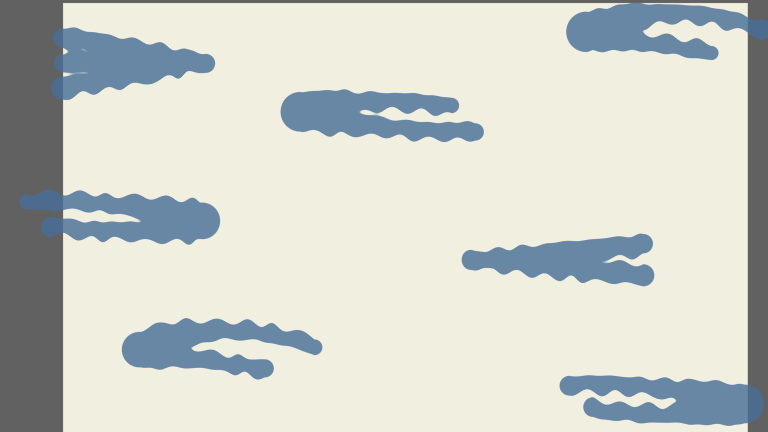
Write a Shadertoy shader that draws this pattern.

```glsl
// Flat blue cloud bands drifting over a cream sheet on a grey ground.
// Each cloud is a smooth union of tapered, wavy arms sharing one root;
// two gently arced columns of three plus one middle cloud fill the sheet.

const vec3 GROUND = vec3(0.38);
const vec3 PAPER = vec3(0.945, 0.938, 0.878);
const vec3 CLOUD = vec3(0.283, 0.432, 0.594);
const float CLOUD_OPACITY = 0.81;

float hash(float n) {
    return fract(sin(n * 127.1) * 43758.55);
}

float noise(float x) {
    float cell = floor(x);
    float f = x - cell;
    return mix(hash(cell), hash(cell + 1.0), f * f * (3.0 - 2.0 * f));
}

// Uneven ripple in -1..1 for the cloud outlines
float ripple(float x, float seed) {
    float phase = 6.2832 * hash(seed) + 2.5 * noise(x * 14.0 + seed * 7.0);
    return sin(x * 95.0 + phase) * (0.5 + 0.5 * noise(x * 19.0 + seed * 3.0));
}

float smoothMin(float a, float b, float k) {
    float h = max(k - abs(a - b), 0.0) / k;
    return min(a, b) - 0.25 * h * h * k;
}

// Bowed arm: span = start and end x, rise = end height, radii = root and tip
float arm(vec2 p, vec2 span, float rise, float bow, vec2 radii, float seed) {
    float x = clamp(p.x, span.x, span.y);
    float t = (x - span.x) / (span.y - span.x);
    float centre = rise * t + bow * 4.0 * t * (1.0 - t);
    centre += 0.0045 * ripple(x, seed);
    float radius = mix(radii.x, radii.y, smoothstep(0.0, 0.55, t));
    radius += 0.0045 * ripple(x, seed + 5.3);
    return length(p - vec2(x, centre)) - radius;
}

// Round-headed cloud with a long upper and a short lower arm; arch bends it
float headCloud(vec2 p, float arch, float seed) {
    p.y += 0.014 * (1.0 - arch);
    vec2 radii = vec2(0.042, 0.020);
    float reach = mix(0.155, 0.095, arch);
    float upper = arm(p, vec2(-0.195, 0.21), mix(0.046, 0.004, arch),
                      mix(0.015, 0.039, arch), radii, seed);
    float lower = arm(p, vec2(-0.195, reach), mix(-0.010, -0.048, arch),
                      mix(-0.017, -0.002, arch), radii, seed + 1.7);
    return smoothMin(upper, lower, 0.009);
}

// Thin-tailed cloud that widens and then splits into several fingers
float tailCloud(vec2 p, int fingers, float halfLength, float spread, float seed) {
    vec2 span = vec2(0.02 - halfLength, halfLength - 0.025);
    float d = 1.0;
    for (int i = 0; i < fingers; i++) {
        float side = 2.0 * float(i) / float(fingers - 1) - 1.0;
        float finger = arm(p, span, side * spread, 0.0,
                           vec2(0.018, 0.024), seed + 1.7 * float(i));
        d = smoothMin(d, finger, 0.009);
    }
    return d;
}

// Arc through three rows: base point, lean per row and bend at both ends
vec2 columnPoint(float row, vec2 base, vec2 lean, vec2 bend) {
    return base + lean * row + bend * row * row;
}

float cloudField(vec2 p) {
    // Middle cloud, hanging with its long arm below
    float d = headCloud((p - vec2(0.89, 0.729)) * vec2(1.0, -1.0), 0.0, 2.0);

    for (int side = 0; side < 2; side++) {
        for (int row = 0; row < 3; row++) {
            float s = float(side);
            vec2 centre = columnPoint(float(row) - 1.0,
                mix(vec2(0.273, 0.502), vec2(1.292, 0.398), s),
                mix(vec2(0.105, -0.331), vec2(-0.012, -0.425), s),
                mix(vec2(0.140, 0.023), vec2(0.248, 0.105), s));
            bool facesRight = (side == 1) != (row == 2);
            vec2 q = p - centre;
            q.x *= facesRight ? 1.0 : -1.0;
            float seed = 11.0 * s + 4.0 * float(row) + 3.0;

            float cloud;
            if (side == row) {
                cloud = tailCloud(q, 3 - side, mix(0.188, 0.222, s),
                                  mix(0.058, 0.034, s), seed);
            } else {
                cloud = headCloud(q, facesRight ? 1.0 : 0.0, seed);
            }
            d = min(d, cloud);
        }
    }
    return d;
}

// Sheet that runs off the lower edge of the canvas
float paperField(vec2 p) {
    return max(abs(p.x - 0.9385) - 0.7925, p.y - 0.993);
}

float coverage(float d, float pixel) {
    return 1.0 - smoothstep(-0.7 * pixel, 0.7 * pixel, d);
}

void mainImage(out vec4 fragColor, in vec2 fragCoord) {
    float pixel = 1.0 / iResolution.y;
    vec2 p = fragCoord * pixel;
    vec3 color = mix(GROUND, PAPER, coverage(paperField(p), pixel));
    color = mix(color, CLOUD, CLOUD_OPACITY * coverage(cloudField(p), pixel));
    fragColor = vec4(color, 1.0);
}
```
